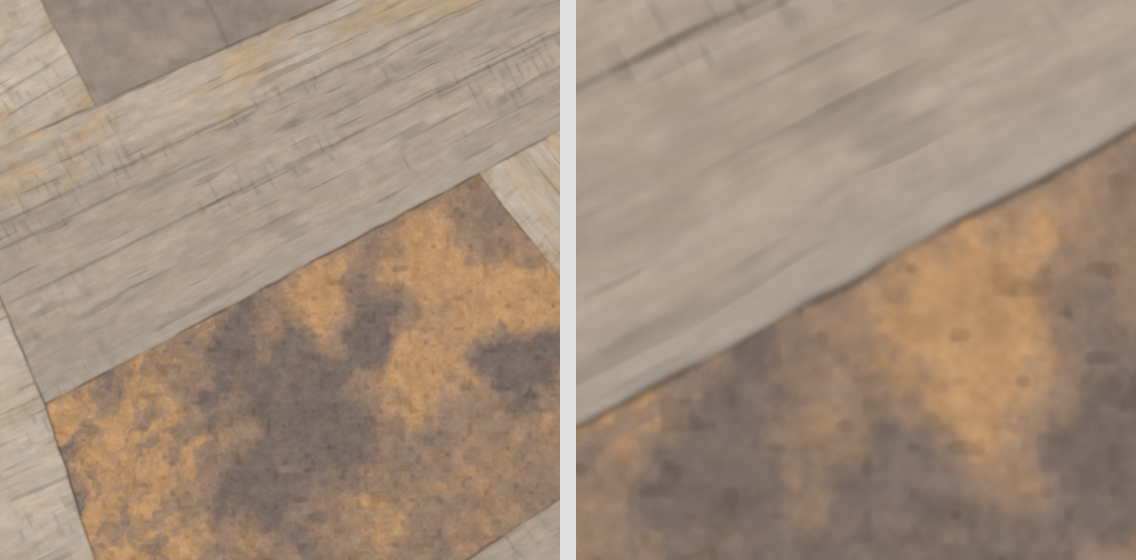
Left, the full canvas; right, a detail of the centre.
This texture is drawn by a WebGL 2 fragment shader. Its source:

```glsl
#version 300 es
precision highp float;
uniform vec2 u_resolution;
out vec4 fragColor;

const vec3 GREY_WOOD = vec3(0.675, 0.615, 0.555);
const vec3 PALE_WOOD = vec3(0.74, 0.68, 0.615);
const vec3 OCHRE = vec3(0.72, 0.61, 0.48);
const vec3 DARK_SLATE = vec3(0.48, 0.42, 0.39);
const vec3 BROWN_SLATE = vec3(0.595, 0.495, 0.415);
const vec3 RUST = vec3(0.735, 0.575, 0.415);

// Stain centres: x, y, radius, weight (positive is rust, negative is dark)
const vec4 STAINS[12] = vec4[12](
  vec4(0.78, 0.54, 0.10, 0.7), vec4(0.74, 0.32, 0.08, 0.8),
  vec4(0.94, 0.45, 0.08, 0.8), vec4(0.56, 0.47, 0.06, 0.9),
  vec4(0.12, 0.17, 0.07, 0.4), vec4(0.25, 0.31, 0.05, 0.5),
  vec4(0.55, 0.26, 0.12, -0.8), vec4(0.93, 0.345, 0.05, -1.3),
  vec4(0.44, 0.41, 0.08, -0.8), vec4(0.68, 0.41, 0.07, -0.9),
  vec4(0.88, 0.62, 0.07, -0.6), vec4(0.47, 0.12, 0.07, -0.5));

float hash(vec2 p) {
  vec3 q = fract(p.xyx * 0.1031);
  q += dot(q, q.yzx + 33.33);
  return fract((q.x + q.y) * q.z);
}

float noise(vec2 p) {
  vec2 i = floor(p), f = fract(p);
  f = f * f * (3.0 - 2.0 * f);
  return mix(mix(hash(i), hash(i + vec2(1, 0)), f.x),
             mix(hash(i + vec2(0, 1)), hash(i + vec2(1, 1)), f.x), f.y);
}

float fbm(vec2 p) {
  float sum = 0.0, amp = 0.5;
  for (int i = 0; i < 5; i++) {
    sum += amp * noise(p);
    p = mat2(0.8, 0.6, -0.6, 0.8) * p * 2.03 + 7.1;
    amp *= 0.5;
  }
  return sum;
}

// Signed distance to the line a-b, positive on its left
float side(vec2 p, vec2 a, vec2 b) {
  vec2 d = normalize(b - a), r = p - a;
  return d.x * r.y - d.y * r.x;
}

// Coordinates along and across a direction
vec2 align(vec2 p, vec2 dir) {
  dir = normalize(dir);
  return vec2(dot(p, dir), dot(p, vec2(-dir.y, dir.x)));
}

// Grain runs along q.x; warmth sets the strength of the ochre stains
vec3 wood(vec2 q, vec3 base, float warmth) {
  q.y += 0.008 * noise(q * vec2(7.0, 12.0));
  float broad = noise(q * vec2(3.0, 26.0)) - 0.5;
  float streak = noise(q * vec2(9.0, 70.0) + 4.0) - 0.5;
  float fine = noise(q * vec2(38.0, 190.0)) - 0.5;
  float crack = smoothstep(0.7, 0.95, noise(q * vec2(11.0, 120.0) + 31.0));
  float saw = smoothstep(0.55, 0.95, noise(q * vec2(130.0, 38.0)))
            * smoothstep(0.45, 0.75, noise(q * vec2(6.0, 22.0) + 9.0));
  float stain = smoothstep(0.4, 0.75, fbm(q * vec2(10.0, 34.0) + 17.0));
  vec3 col = mix(base, OCHRE, warmth * stain);
  col *= 1.0 + 0.07 * broad + 0.06 * streak + 0.055 * fine;
  col *= 1.0 - 0.11 * crack - 0.08 * saw;
  return col * (1.0 + 0.14 * (fbm(q * vec2(45.0, 75.0)) - 0.48));
}

vec3 slate(vec2 p) {
  vec2 warp = vec2(fbm(p * 11.0), fbm(p * 11.0 + 23.0)) - 0.48;
  vec2 ripple = vec2(fbm(p * 42.0), fbm(p * 42.0 + 5.0)) - 0.48;
  vec2 w = p + 0.13 * warp + 0.035 * ripple;
  float tone = 1.3 * (fbm(w * 9.0) - 0.48) - 0.04;
  for (int i = 0; i < 12; i++) {
    vec2 d = (w - STAINS[i].xy) / STAINS[i].z;
    tone += STAINS[i].w * exp(-dot(d, d));
  }
  // Slanted streaks fade out toward the right
  float streak = fbm(align(w, vec2(0.5, 0.87)) * vec2(9.0, 30.0)) - 0.48;
  tone += 2.2 * streak * smoothstep(0.6, 0.2, p.x);
  tone += 0.7 * (fbm(p * 38.0 + 3.0) - 0.48);
  vec3 col = mix(BROWN_SLATE, RUST, smoothstep(0.0, 0.6, tone));
  col = mix(col, DARK_SLATE, smoothstep(0.0, 0.6, -tone));
  float pit = smoothstep(0.72, 0.95, noise(p * 75.0 + 11.0));
  col *= 1.0 + 0.24 * (fbm(p * 55.0) - 0.48) + 0.07 * (noise(p * 170.0) - 0.5);
  return col * (1.0 - 0.1 * pit);
}

// Lays a piece over the base where d is positive; its dark seam is worn in places
vec3 lay(vec3 base, vec3 piece, float d, float soft, float wear) {
  float seam = exp(-d * d / (0.003 * 0.003));
  return mix(base, piece, smoothstep(-soft, soft, d)) * (1.0 - 0.24 * wear * seam);
}

void main() {
  vec2 p = gl_FragCoord.xy / u_resolution;
  float soft = max(0.0025, 1.0 / min(u_resolution.x, u_resolution.y));
  float wear = mix(0.3, 1.0, smoothstep(0.25, 0.65, noise(p * 24.0 + 2.0)));

  // Seams between the pieces, slightly uneven
  vec2 s = p + 0.003 * (vec2(noise(p * 30.0), noise(p * 30.0 + 9.0)) - 0.5);
  float top = side(s, vec2(0.0, 0.737), vec2(0.599, 1.0));
  float middle = side(s, vec2(0.081, 0.277), vec2(1.0, 0.768));
  float left = max(side(s, vec2(0.081, 0.277), vec2(0.169, 0.0)),
                   side(s, vec2(0.0, 0.466), vec2(0.081, 0.277)));
  float corner = side(s, vec2(0.072, 1.0), vec2(0.169, 0.814));
  float right = side(s, vec2(0.857, 0.6875), vec2(1.0, 0.505));
  float bottom = side(s, vec2(0.833, 0.0), vec2(1.0, 0.108));

  // Long plank of three boards that fan out with the perspective
  float v = top / (top - middle);
  vec2 grain = vec2(dot(p, vec2(0.89, 0.455)), v * 0.45);
  float upper = 1.0 - smoothstep(0.27, 0.29, v);
  float joint = exp(-pow((v - 0.28) / 0.008, 2.0)) + exp(-pow((v - 0.58) / 0.008, 2.0));
  vec3 plank = wood(grain, mix(GREY_WOOD, PALE_WOOD, 0.5 * upper), 0.1 + 0.6 * upper);
  plank *= 1.0 - 0.2 * joint * noise(grain * 11.0);
  plank = mix(plank, vec3(0.68, 0.64, 0.60), 0.35 * smoothstep(0.86, 1.0, v));

  // Grey stone tile in the upper strip
  vec3 stone = mix(GREY_WOOD, DARK_SLATE, 0.38 + 0.8 * (fbm(p * vec2(9.0, 14.0)) - 0.48));
  stone *= 1.0 + 0.2 * (fbm(p * 45.0) - 0.48);
  stone *= 1.0 - 0.08 * exp(-pow(side(s, vec2(0.37, 1.0), vec2(0.405, 0.92)) / 0.004, 2.0));
  vec3 strip = wood(align(p, vec2(0.8, 0.5)) + 3.0, PALE_WOOD, 0.8);
  strip = lay(strip, stone, corner, soft, wear);

  // Stack the pieces
  vec3 col = slate(p);
  col = lay(col, wood(align(p, vec2(0.62, -0.78)) + 5.0, PALE_WOOD, 0.7), right, soft, wear);
  col = lay(col, wood(align(p, vec2(0.85, 0.52)) + 8.0, GREY_WOOD, 0.1), -bottom, soft, wear);
  col = lay(col, plank, middle, soft, wear);
  col = lay(col, wood(align(p, vec2(0.9, 0.42)) + 2.0, PALE_WOOD, 0.3), -left, soft, wear);
  col = lay(col, strip, top, soft, wear);
  fragColor = vec4(col, 1.0);
}
```
